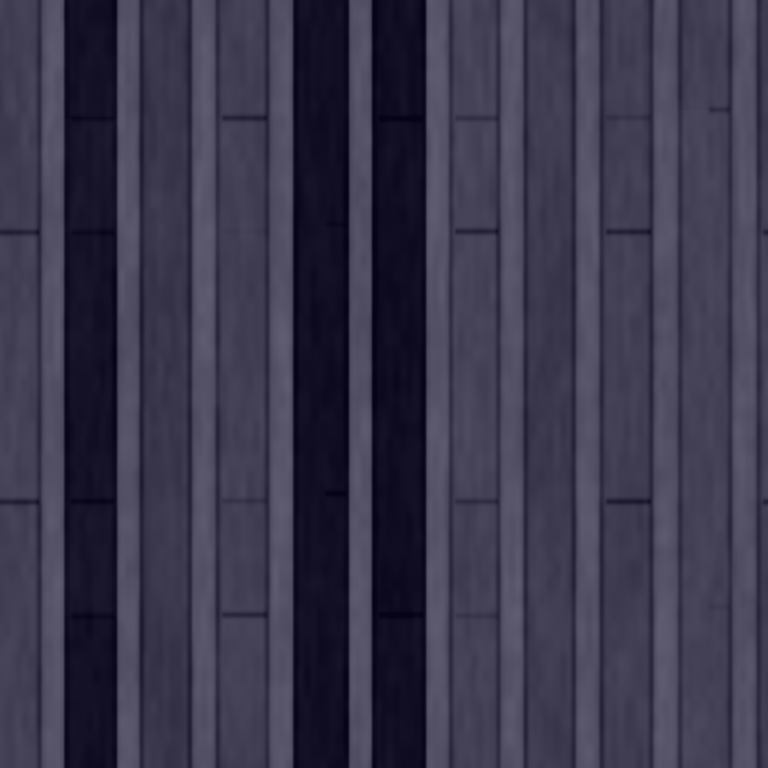
A Shadertoy shader for this texture:

```glsl
float hash(vec2 p) {
    p = fract(p * vec2(0.1031, 0.1137));
    p += dot(p, p.yx + 33.33);
    return fract((p.x + p.y) * p.x * 17.3);
}

float noise(vec2 p) {
    vec2 i = floor(p), f = fract(p);
    f = f * f * (3.0 - 2.0 * f);
    return mix(mix(hash(i), hash(i + vec2(1, 0)), f.x),
               mix(hash(i + vec2(0, 1)), hash(i + vec2(1, 1)), f.x), f.y);
}

// Long fibres, short fibres and broad stains, centred on zero
float woodGrain(vec2 p) {
    return 0.45 * noise(p * vec2(120, 16) + 7.0)
         + 0.35 * noise(p * vec2(95, 50) + 31.0)
         + 0.35 * noise(p * vec2(22, 7) + 53.0) - 0.575;
}

// Brightness of each plank across the wall
const float plankTone[10] = float[](
    0.085, 0.235, 0.252, 0.075, 0.058, 0.268, 0.235, 0.25, 0.258, 0.265);

// Depth of the four joint rows on each plank, top to bottom
const vec4 jointDepth[10] = vec4[](
    vec4(0.7, 0.7, 0.9, 0.7), vec4(0), vec4(0.9, 0.1, 0.4, 0.9),
    vec4(0, 0.4, 0.9, 0), vec4(1, 0, 0, 0.9), vec4(0.6, 1, 0.6, 0.35),
    vec4(0), vec4(0.35, 1, 1, 0), vec4(0.6, 0, 0, 0.2), vec4(0, 0.9, 1, 0));

void mainImage(out vec4 fragColor, in vec2 fragCoord) {
    vec2 uv = fragCoord / iResolution.xy;
    float down = 1.0 - uv.y;

    // Ten columns, with slightly uneven spacing
    float x = uv.x * 10.0 - 0.675;
    x -= 0.023 * cos(6.28318 * (x + 0.5) / 5.0);
    float across = fract(x);
    int id = int(mod(floor(x), 10.0));
    float grain = woodGrain(uv);

    // Plank face
    float tone = plankTone[id];
    float isDark = 1.0 - step(0.15, tone);
    float plank = tone + grain * mix(0.075, 0.06, isDark);

    // Joints between boards; every fifth plank has short, raised ones
    bool shortJoint = id % 5 == 3;
    float span = smoothstep(0.0, 0.06, across - (shortJoint ? 0.52 : 0.21))
               * smoothstep(0.84, 0.78, across);
    vec4 rows = vec4(0.154, 0.302, 0.653, 0.801) - (shortJoint ? 0.01 : 0.0);
    float board = 0.0;
    for (int i = 0; i < 4; i++) {
        float gap = down - rows[i] + 0.002 * (hash(vec2(id, i)) - 0.5);
        float line = exp(-gap * gap / 0.000018) * span * jointDepth[id][i];
        plank -= line * mix(0.13, 0.055, isDark);
        board += step(0.0, gap) * step(0.3, jointDepth[id][i]);
    }
    plank += (hash(vec2(id, board) + 4.0) - 0.5) * 0.022;

    // Shadowed grooves along both plank edges
    float edge = min(across, 1.0 - across);
    float groove = exp(-pow((edge - 0.185) / 0.035, 2.0));
    plank -= groove * mix(0.085, 0.035, isDark);

    // Raised battens
    float batten = 0.338 + grain * 0.085 - 0.03 * smoothstep(0.07, 0.15, edge);
    float value = mix(plank, batten, smoothstep(0.168, 0.122, edge));

    value = max(value, 0.025);
    fragColor = vec4(value + vec3(0.0, -0.014, 0.068), 1.0);
}
```
